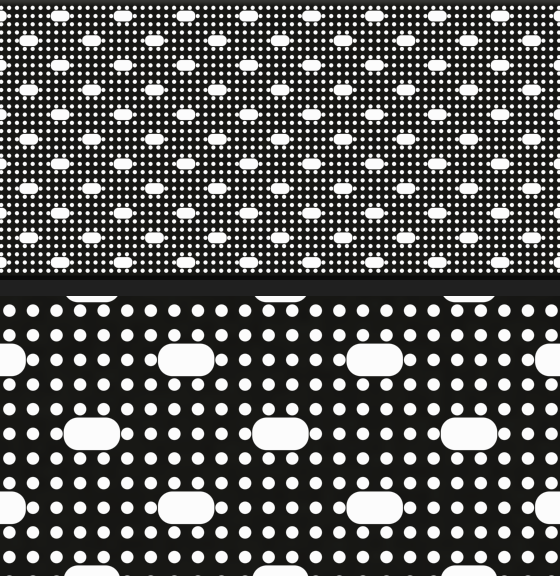
Top: the whole. Bottom: its middle third, enlarged.
Write a WebGL 2 fragment shader that draws this pattern.

```glsl
#version 300 es
precision highp float;
// Black perforated sheet: a grid of small white dots with staggered rounded slots.

uniform vec2 u_resolution;
out vec4 outColor;

// Lengths are fractions of the canvas height.
const vec2 PITCH = vec2(0.02806, 0.02934);
const vec2 SLOT_ORIGIN = vec2(0.8883, 0.5906);
const float DOT_RADIUS = 0.0074;
const vec2 SLOT_HALF = vec2(0.0336, 0.0194);
const float SLOT_CORNER = 0.0172;

// Slot spacing in dot columns and rows, and the limits of the grid.
const vec2 SLOT_STEP = vec2(8.0, 3.0);
const vec2 DOT_ROWS = vec2(-19.0, 13.0);
const vec2 SLOT_ROWS = vec2(-6.0, 4.0);

const vec3 SHEET = vec3(0.09, 0.09, 0.08);
const vec3 TOP_EDGE = vec3(0.21, 0.21, 0.20);
const vec3 BOTTOM_EDGE = vec3(0.04, 0.04, 0.04);
const vec3 OPENING = vec3(0.99);

float hash(vec2 p) {
    return fract(sin(dot(p, vec2(127.1, 311.7))) * 43758.5453);
}

float valueNoise(vec2 p) {
    vec2 cell = floor(p);
    vec2 f = fract(p);
    f = f * f * (3.0 - 2.0 * f);
    float low = mix(hash(cell), hash(cell + vec2(1.0, 0.0)), f.x);
    float high = mix(hash(cell + vec2(0.0, 1.0)), hash(cell + 1.0), f.x);
    return mix(low, high, f.y);
}

float roundedBox(vec2 p, vec2 halfSize, float corner) {
    vec2 q = abs(p) - halfSize + corner;
    return length(max(q, 0.0)) + min(max(q.x, q.y), 0.0) - corner;
}

// Dots sit halfway between whole columns, so each slot spans two of them.
float dotGrid(vec2 grid, float radius) {
    float row = clamp(floor(grid.y + 0.5), DOT_ROWS.x, DOT_ROWS.y);
    vec2 local = vec2(fract(grid.x) - 0.5, grid.y - row);
    return length(local * PITCH) - radius;
}

// Every other slot row is shifted by half a step.
float slotGrid(vec2 grid, vec2 halfSize, float corner) {
    vec2 tile = grid / SLOT_STEP;
    float row = clamp(floor(tile.y + 0.5), SLOT_ROWS.x, SLOT_ROWS.y);
    float x = fract(tile.x - 0.5 * mod(row, 2.0) + 0.5) - 0.5;
    vec2 local = vec2(x, tile.y - row) * SLOT_STEP * PITCH;
    return roundedBox(local, halfSize, corner);
}

vec3 sheetColor(vec2 p, float pixel) {
    float mottle = valueNoise(p * 70.0) - 0.5;
    vec3 color = SHEET + mottle * vec3(0.014, 0.016, 0.012);
    // Light upper rim and dark lower rim
    float top = smoothstep(0.976, 1.0, p.y);
    float bottom = 1.0 - smoothstep(0.016 - pixel, 0.016 + pixel, p.y);
    color = mix(color, TOP_EDGE, top);
    return mix(color, BOTTOM_EDGE, bottom);
}

void main() {
    vec2 p = gl_FragCoord.xy / u_resolution.y;
    float pixel = 1.0 / u_resolution.y;
    vec2 grid = (p - SLOT_ORIGIN) / PITCH;

    // Dots and slots joined into one set of openings
    float dots = dotGrid(grid, DOT_RADIUS);
    float slots = slotGrid(grid, SLOT_HALF, SLOT_CORNER);
    float edge = 0.75 * pixel;
    float opening = 1.0 - smoothstep(-edge, edge, min(dots, slots));

    outColor = vec4(mix(sheetColor(p, pixel), OPENING, opening), 1.0);
}
```
